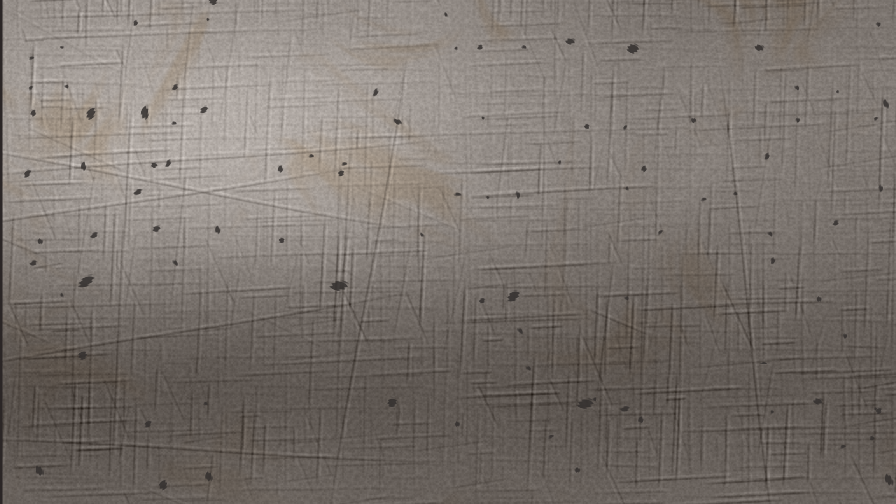
Write a WebGL 1 fragment shader that draws this texture.

```glsl
precision highp float;
// Worn brushed steel sheet: soft sheen, crossing scratches, brown stains and dark pits.
uniform vec2 u_resolution;

float hash(vec2 p) {
    return fract(sin(dot(p, vec2(127.1, 311.7))) * 43758.55);
}

vec4 hash4(vec2 p) {
    return vec4(hash(p), hash(p + 17.3), hash(p + 41.9), hash(p + 73.1));
}

mat2 rotation(float a) {
    return mat2(cos(a), sin(a), -sin(a), cos(a));
}

// Distance to the nearest jittered point
float cellular(vec2 p) {
    vec2 cell = floor(p);
    float nearest = 2.0;
    for (int y = -1; y <= 1; y++) {
        for (int x = -1; x <= 1; x++) {
            vec2 c = cell + vec2(x, y);
            vec2 jitter = vec2(hash(c), hash(c + 9.7));
            nearest = min(nearest, length(c + jitter - p));
        }
    }
    return nearest;
}

// Warped layered sines, roughly -1 to 1
float mottle(vec2 p) {
    float sum = 0.0, amp = 0.5;
    for (int i = 0; i < 5; i++) {
        p = rotation(1.1) * p * 1.7 + 2.3;
        p += 0.6 * sin(p.yx * 1.3);
        sum += amp * sin(p.x) * sin(p.y + 1.0);
        amp *= 0.72;
    }
    return sum;
}

// Dark groove with a light rim on one side
float groove(float d, float width) {
    float edge = width + 1.0 / u_resolution.y;
    float cut = 1.0 - smoothstep(0.2 * width, edge, abs(d));
    float rim = 1.0 - smoothstep(0.2 * width, edge, abs(d - 1.7 * edge));
    return 0.55 * rim - cut;
}

// One tapered scratch along x in each cell
float scratches(vec2 p, vec2 size, float width, float seed) {
    p.y += size.y * hash(vec2(floor(p.x / size.x), seed));
    vec2 cell = floor(p / size);
    vec4 r = hash4(cell + seed);
    vec2 q = (fract(p / size) - 0.5) * size;
    float halfLength = size.x * mix(0.1, 0.46, r.x);
    float slope = (r.w - 0.5) * size.y / size.x;
    q.y -= (r.z - 0.5) * size.y * 0.4 + q.x * slope;
    q.x -= (r.y - 0.5) * (size.x - 2.0 * halfLength);
    float taper = 1.0 - smoothstep(0.6, 1.0, abs(q.x) / halfLength);
    return groove(q.y, width) * taper * mix(0.15, 1.0, r.w * r.w);
}

// Round and oblong pits, at most one per cell
float pits(vec2 p, float size, float radius, float chance, float seed) {
    vec2 cell = floor(p / size);
    vec4 r = hash4(cell + seed);
    vec2 q = (fract(p / size) - 0.3 - 0.4 * r.xy) * size;
    q = rotation(6.3 * r.z) * q;
    q.x *= mix(0.5, 1.0, r.w);
    float rad = radius * mix(0.5, 1.0, r.z * r.z);
    float d = length(q) + 0.15 * rad * sin(q.x * 900.0 + q.y * 700.0);
    float soft = 0.8 / u_resolution.y;
    return (1.0 - smoothstep(rad - soft, rad + soft, d)) * step(hash(cell - seed), chance);
}

void main() {
    vec2 uv = gl_FragCoord.xy / u_resolution;
    vec2 p = gl_FragCoord.xy / u_resolution.y;

    // Sheen: bright upper left, dark band low down
    float across = (uv.x - 0.24) / 0.36;
    float sheen = 0.14 + 0.19 * exp(-across * across);
    sheen *= smoothstep(0.2, 0.74, uv.y) * (1.0 - 0.22 * smoothstep(0.78, 1.0, uv.y));
    float light = 0.345 + 0.045 * smoothstep(0.24, 0.0, uv.y) + sheen;

    // Cloudy surface and fine grain
    float cloud = mottle(p * 3.0);
    float grain = cellular(p * 110.0) - 0.5 + 0.7 * (hash(floor(p * 288.0)) - 0.5);
    float relief = 0.02 * cloud + 0.055 * grain;

    // Crossing scratches, from long to short
    float wear = 0.6 + 0.5 * smoothstep(-0.3, 0.6, mottle(p * 2.0 + 7.0));
    for (int i = 0; i < 4; i++) {
        float k = float(i);
        vec2 size = vec2(0.75, 0.085) / (1.0 + 0.75 * k);
        relief += 0.11 * wear * scratches(p, size, 0.0015, k + 3.0);
        relief += 0.11 * wear * scratches(p.yx, size, 0.0015, k + 21.0);
        vec2 slanted = rotation(0.5 + 1.3 * k) * p;
        relief += 0.08 * wear * scratches(slanted, size * vec2(0.9, 2.2), 0.0013, k + 45.0);
    }

    // A few long sweeping lines
    for (int i = 0; i < 7; i++) {
        vec4 r = hash4(vec2(float(i), 5.0));
        float turn = (r.x - 0.5) * 0.4 + 1.57 * step(0.6, r.y);
        vec2 q = rotation(turn) * (p - vec2(1.78 * r.z, r.w));
        relief += 0.09 * groove(q.y + 0.01 * sin(q.x * 4.0), 0.0014) * smoothstep(0.6, 0.2, abs(q.x));
    }

    // Warm steel, tinted by brown stains
    vec3 steel = vec3(0.027, 0.0, -0.021) + light + relief * (0.55 + light);
    float stain = smoothstep(0.15, 0.9, mottle(p * 4.5 + 3.0)) * (0.35 + 0.65 * uv.y);
    steel *= mix(vec3(1.0), vec3(0.92, 0.86, 0.77), stain * 0.8);

    // Pits gather in the upper part
    float pit = pits(p, 0.12, 0.009, 0.2 + 0.2 * uv.y, 11.0);
    pit = max(pit, pits(p + 0.05, 0.07, 0.005, 0.06 + 0.22 * uv.y, 31.0));
    steel = mix(steel, vec3(0.2, 0.185, 0.18), pit * 0.85);

    // Dark left border
    steel = mix(vec3(0.17, 0.15, 0.15), steel, smoothstep(0.003, 0.007, p.x));
    gl_FragColor = vec4(steel, 1.0);
}
```
